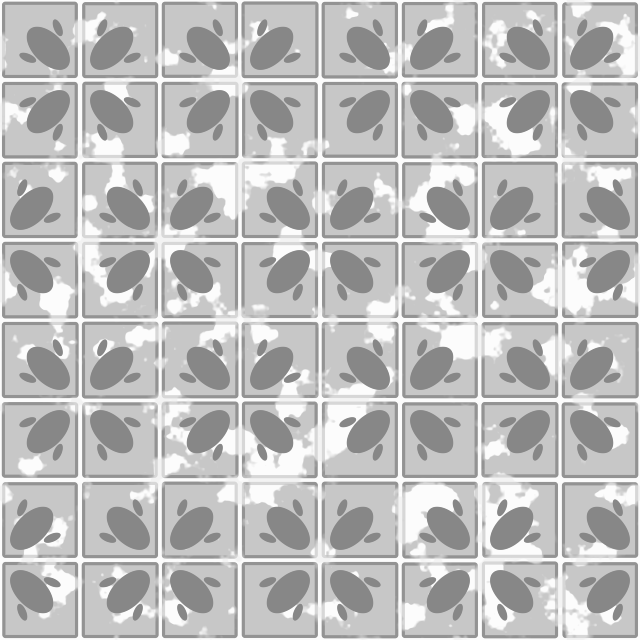
A Shadertoy shader for this pattern:

```glsl
// Tiling grid of worn grey tiles, each with a mirrored leaf and two small petals.

const float TILES = 8.0;             // repeats across and down
const float HALF_SIZE = 0.472;       // tile half width, in cells
const float SIZE_JITTER = 0.010;
const float SHIFT_JITTER = 0.006;
const float CORNER = 0.042;
const float BORDER = 0.040;

const vec2 LEAF_RADII = vec2(0.333, 0.187);
const float LEAF_OFFSET = 0.147;     // along the tile diagonal
const vec2 PETAL_RADII = vec2(0.112, 0.050);
const vec2 PETAL_CENTRE = vec2(0.222, -0.153);
const float PETAL_ANGLE = 1.17;

const float WEAR_SCALE = 22.0;       // noise cells across the canvas
const int WEAR_OCTAVES = 4;
const vec2 WEAR_EDGE = vec2(0.595, 0.655);
const vec2 FADE_EDGE = vec2(0.520, 0.670);
const float BORDER_FADE = 0.65;
const float GROUT_STAIN = 0.35;

const vec3 GROUT = vec3(0.99);
const vec3 FACE = vec3(0.78);
const vec3 RIM = vec3(0.575);
const vec3 LEAF = vec3(0.53);
const vec3 STAIN = vec3(0.88);

float hash(vec2 p) {
    return fract(sin(dot(p, vec2(127.1, 311.7))) * 43758.5453);
}

// Value noise that wraps after a whole number of cells.
float wrappedNoise(vec2 p, float period, float seed) {
    vec2 i = floor(p);
    vec2 f = fract(p);
    f = f * f * (3.0 - 2.0 * f);
    vec2 a = mod(i, period) + seed;
    vec2 b = mod(i + 1.0, period) + seed;
    return mix(mix(hash(a), hash(vec2(b.x, a.y)), f.x),
               mix(hash(vec2(a.x, b.y)), hash(b), f.x), f.y);
}

float wrappedFbm(vec2 uv) {
    float sum = 0.0, total = 0.0, gain = 1.0, period = WEAR_SCALE;
    for (int i = 0; i < WEAR_OCTAVES; i++) {
        sum += gain * wrappedNoise(uv * period, period, float(i) * 17.0);
        total += gain;
        gain *= 0.5;
        period *= 2.0;
    }
    return sum / total;
}

float roundedBox(vec2 p, vec2 halfSize, float radius) {
    vec2 d = abs(p) - halfSize + radius;
    return length(max(d, 0.0)) + min(max(d.x, d.y), 0.0) - radius;
}

// Approximate distance to an axis-aligned ellipse.
float ellipse(vec2 p, vec2 radii) {
    float k = length(p / radii);
    return k * (k - 1.0) / max(length(p / (radii * radii)), 1e-4);
}

float motif(vec2 p) {
    vec2 diagonal = vec2(p.x + p.y, p.y - p.x) * sqrt(0.5);
    float leaf = ellipse(diagonal - vec2(LEAF_OFFSET, 0.0), LEAF_RADII);

    // Fold over the diagonal so one petal makes both.
    vec2 q = vec2(max(p.x, p.y), min(p.x, p.y)) - PETAL_CENTRE;
    vec2 axis = vec2(cos(PETAL_ANGLE), sin(PETAL_ANGLE));
    q = vec2(dot(q, axis), dot(q, vec2(-axis.y, axis.x)));
    return min(leaf, ellipse(q, PETAL_RADII));
}

float coverage(float d, float pixel) {
    return 1.0 - smoothstep(-0.6 * pixel, 0.6 * pixel, d);
}

void mainImage(out vec4 fragColor, in vec2 fragCoord) {
    vec2 uv = fragCoord / iResolution.xy;
    float pixel = TILES / min(iResolution.x, iResolution.y);
    vec2 cell = floor(uv * TILES);
    vec2 p = fract(uv * TILES) - 0.5;

    // Slightly uneven tiles
    vec2 shift = vec2(hash(cell + 3.1), hash(cell + 7.7)) - 0.5;
    vec2 size = HALF_SIZE + SIZE_JITTER * vec2(hash(cell + 11.3), hash(cell + 19.9));
    float tile = roundedBox(p - SHIFT_JITTER * shift, size, CORNER);

    // Leaves alternate by column and row, stepping sideways every two rows
    float flipX = mod(cell.x + floor(cell.y * 0.5), 2.0) * 2.0 - 1.0;
    float flipY = 1.0 - 2.0 * mod(cell.y, 2.0);
    float leaf = motif(p * vec2(flipX, flipY));

    // Wear
    float grain = wrappedFbm(uv);
    float wear = smoothstep(WEAR_EDGE.x, WEAR_EDGE.y, grain);
    float fade = smoothstep(FADE_EDGE.x, FADE_EDGE.y, grain);

    // Layers
    vec3 color = mix(GROUT, STAIN, GROUT_STAIN * wear);
    vec3 rim = mix(RIM, GROUT, BORDER_FADE * fade);
    vec3 face = mix(FACE, GROUT, wear);
    color = mix(color, rim, coverage(tile, pixel));
    color = mix(color, face, coverage(tile + BORDER, pixel));
    color = mix(color, LEAF, coverage(leaf, pixel));
    fragColor = vec4(color, 1.0);
}
```
